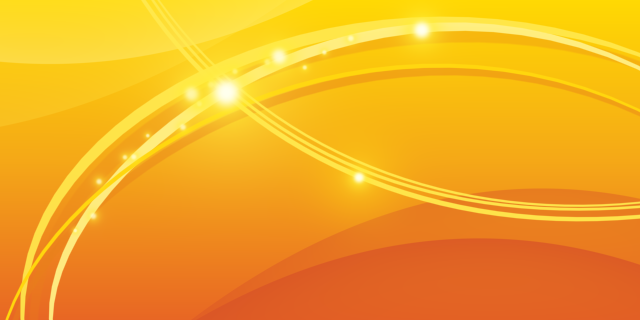
Reproduce this background procedurally as a Shadertoy shader.

```glsl
#define SKY_TOP vec3(1.0, 0.85, 0.01)
#define SKY_MID vec3(0.96, 0.66, 0.09)
#define SKY_LOW vec3(0.91, 0.40, 0.14)
#define HILL_COLOR vec3(0.85, 0.33, 0.15)
#define SHADE_COLOR vec3(0.91, 0.50, 0.10)
#define GOLD vec3(1.0, 0.84, 0.05)
#define LEMON vec3(1.0, 0.91, 0.30)
#define CREAM vec3(1.0, 0.94, 0.52)
#define HALO_COLOR vec3(1.0, 0.93, 0.12)
#define CURVE_STEPS 32
#define SPARKLES 14

float hash(float n) {
    return fract(sin(n * 127.1) * 43758.5453);
}

vec2 bezier(vec2 a, vec2 b, vec2 c, vec2 d, float t) {
    float s = 1.0 - t;
    return s * s * s * a + 3.0 * s * s * t * b + 3.0 * s * t * t * c + t * t * t * d;
}

// Distance to a cubic curve (x) and the parameter of the nearest point (y)
vec2 curveDistance(vec2 p, vec2 a, vec2 b, vec2 c, vec2 d) {
    vec2 nearest = vec2(1e3, 0.0);
    float stepSize = 1.06 / float(CURVE_STEPS);
    vec2 start = bezier(a, b, c, d, -0.03);
    for (int i = 0; i < CURVE_STEPS; i++) {
        float t = -0.03 + stepSize * float(i);
        vec2 end = bezier(a, b, c, d, t + stepSize);
        vec2 along = end - start;
        float h = clamp(dot(p - start, along) / dot(along, along), 0.0, 1.0);
        float dist = length(p - start - along * h);
        if (dist < nearest.x) nearest = vec2(dist, t + stepSize * h);
        start = end;
    }
    return nearest;
}

vec2 outerArc(vec2 p) {
    return curveDistance(p, vec2(0.07, 0.0), vec2(0.047, 0.688), vec2(1.146, 1.151), vec2(2.0, 0.828));
}

vec2 lowerArc(vec2 p) {
    return curveDistance(p, vec2(0.021, 0.0), vec2(0.208, 0.536), vec2(1.172, 1.052), vec2(2.0, 0.654));
}

// Coverage of a ribbon that swells from its ends to its middle
float ribbon(vec2 curve, float endWidth, float midWidth, float blur) {
    float t = clamp(curve.y, 0.0, 1.0);
    float width = mix(endWidth, midWidth, 4.0 * t * (1.0 - t));
    return smoothstep(-blur, blur, width - curve.x);
}

// Shape that is strongest at its edge and fades with depth
float fadingSheet(float depth, float falloff, float blur) {
    return smoothstep(-blur, blur, depth) * exp(-max(depth, 0.0) * falloff);
}

vec3 addGlow(vec3 color, vec2 offset, float radius, float strength) {
    float d = length(offset) / radius;
    color = mix(color, HALO_COLOR, strength * 0.8 * exp(-d * d * 0.22));
    color = mix(color, CREAM, strength * 0.3 * exp(-d * 0.55));
    return mix(color, vec3(1.0, 1.0, 0.93), strength * exp(-d * d * d));
}

void mainImage(out vec4 fragColor, in vec2 fragCoord) {
    vec2 p = fragCoord / iResolution.y;
    float blur = 0.8 / iResolution.y;

    // Vertical gradient
    vec3 color = mix(SKY_LOW, SKY_MID, smoothstep(0.0, 1.0, p.y + 0.5 * p.y));
    color = mix(mix(SKY_LOW, SKY_MID, clamp(p.y * 2.0, 0.0, 1.0)), SKY_TOP, clamp(p.y * 2.0 - 1.0, 0.0, 1.0));

    // Pale sheets in the upper left
    float lowSheet = p.y - (0.604 + 0.2 * p.x + 0.27 * p.x * p.x);
    float highSheet = p.y - (0.8 + 0.296 * (p.x - 0.156) * (p.x - 0.156));
    color = mix(color, LEMON, 0.25 * fadingSheet(lowSheet, 4.0, blur));
    color = mix(color, CREAM, 0.45 * fadingSheet(highSheet, 5.0, blur));

    // Hills in the lower right
    float backHill = 0.411 - 0.342 * (p.x - 1.693) * (p.x - 1.693) - p.y;
    float frontHill = 0.255 - 0.326 * (p.x - 1.497) * (p.x - 1.497) - p.y;
    color = mix(color, HILL_COLOR, 0.45 * fadingSheet(backHill, 5.0, blur));
    color = mix(color, HILL_COLOR, 0.8 * fadingSheet(frontHill, 4.5, blur));

    // Wide warm light behind the ribbons
    color = mix(color, LEMON, 0.4 * exp(-18.0 * dot(p - vec2(0.72, 0.71), p - vec2(0.72, 0.71))));
    color = mix(color, GOLD, 0.45 * exp(-60.0 * dot(p - vec2(1.122, 0.445), p - vec2(1.122, 0.445))));

    // Soft shades under the arcs
    color = mix(color, SHADE_COLOR, 0.3 * ribbon(outerArc(p - vec2(0.035, -0.045)), 0.012, 0.024, 0.004));
    color = mix(color, SHADE_COLOR, 0.45 * ribbon(lowerArc(p - vec2(0.02, -0.018)), 0.008, 0.014, 0.003));

    // Rising arcs
    vec2 a = vec2(0.159, 0.0), b = vec2(0.151, 0.479), c = vec2(1.094, 1.219), d = vec2(2.0, 0.786);
    color = mix(color, LEMON, 0.92 * ribbon(outerArc(p), 0.006, 0.019, blur));
    color = mix(color, CREAM, 0.95 * ribbon(curveDistance(p, a, b, c, d), 0.006, 0.017, blur));
    color = mix(color, GOLD, ribbon(lowerArc(p), 0.004, 0.007, blur));

    // Falling strands
    vec2 thick = curveDistance(p, vec2(0.448, 1.0), vec2(0.773, 0.513), vec2(1.349, 0.266), vec2(2.0, 0.323));
    vec2 middle = curveDistance(p, vec2(0.477, 1.0), vec2(0.81, 0.5), vec2(1.375, 0.302), vec2(2.0, 0.354));
    vec2 thin = curveDistance(p, vec2(0.495, 1.0), vec2(0.839, 0.513), vec2(1.419, 0.307), vec2(2.0, 0.367));
    float strands = max(ribbon(thick, 0.006, 0.008, blur), ribbon(middle, 0.004, 0.005, blur));
    color = mix(color, LEMON, 0.95 * max(strands, ribbon(thin, 0.003, 0.004, blur)));

    // Small sparkles scattered along the pale arc
    for (int i = 0; i < SPARKLES; i++) {
        float n = float(i);
        vec2 spot = bezier(a, b, c, d, mix(0.2, 0.66, n / float(SPARKLES - 1)));
        spot += 0.1 * (vec2(hash(n + 1.0), hash(n + 31.0)) - 0.5);
        color = addGlow(color, p - spot, mix(0.005, 0.01, hash(n + 61.0)), 0.65);
    }

    // Bright lights
    color = addGlow(color, p - vec2(0.6, 0.706), 0.022, 0.8);
    color = addGlow(color, p - vec2(0.872, 0.823), 0.024, 0.85);
    color = addGlow(color, p - vec2(1.122, 0.445), 0.016, 0.95);
    color = addGlow(color, p - vec2(1.318, 0.906), 0.026, 1.0);
    color = addGlow(color, p - vec2(0.708, 0.711), 0.043, 1.0);

    fragColor = vec4(color, 1.0);
}
```
